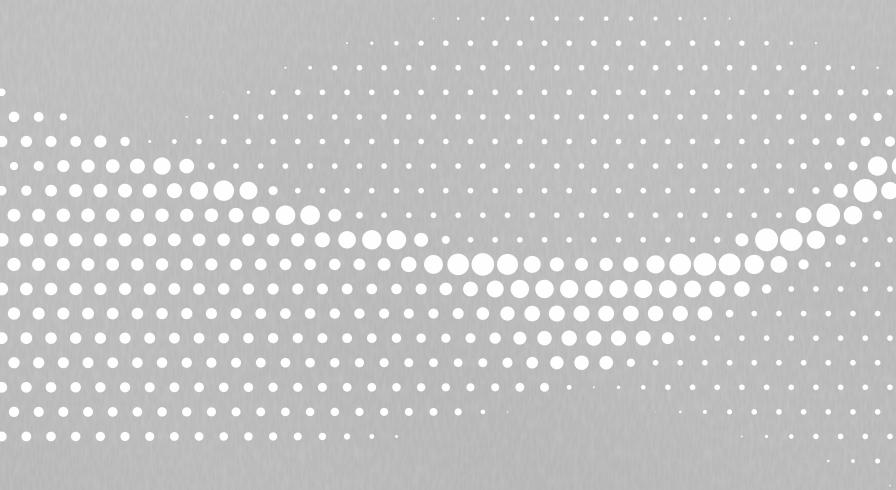
A WebGL 1 fragment shader for this pattern:

```glsl
precision highp float;
// Halftone wave of white dots on a brushed grey sheet.

uniform vec2 u_resolution;

#define SHEET vec2(768.0, 422.0)
#define PITCH vec2(21.15, 21.17)
#define FIRST_DOT vec2(12.0, 16.0)
#define GREY 0.743
#define DOT_WHITE 0.995
#define FINE_DOT 2.4
#define GRAIN_CELL vec2(3.5, 13.0)
#define GRAIN_DEPTH 0.045

vec2 hash2(vec2 p) {
  vec2 q = vec2(dot(p, vec2(127.1, 311.7)), dot(p, vec2(269.5, 183.3)));
  return fract(sin(q) * 43758.55);
}

// Distance to the nearest scattered point, one point per cell.
float cellular(vec2 p) {
  vec2 cell = floor(p);
  float nearest = 2.0;
  for (int j = -1; j <= 1; j++) {
    for (int i = -1; i <= 1; i++) {
      vec2 c = cell + vec2(float(i), float(j));
      nearest = min(nearest, length(c + hash2(c) - p));
    }
  }
  return nearest;
}

float bell(float x) { return exp(-x * x); }

// Crest of the wave, measured downward from the top.
float crestLine(float x) {
  float d = x - 500.0;
  float spread = d < 0.0 ? 600.0 - 2.15 * d : 1120.0 - 1.55 * d;
  return 238.0 - d * d / max(spread, 100.0);
}

// Lower edge of the wave.
float hemLine(float x) {
  float d = max(x - 200.0, 0.0);
  return 388.0 - 0.00067 * d * d;
}

// Small dots around the wave, fading out along two curved limits.
float fineRadius(vec2 p, float depth) {
  float d = p.x - 500.0;
  float upper = 2.0 + 0.00085 * d * d;
  float lower = 334.0 + 0.33 * (p.x - 510.0);
  float fade = smoothstep(-15.0, 25.0, p.y - upper)
             * (1.0 - smoothstep(-25.0, 15.0, p.y - lower));
  float swell = smoothstep(660.0, 770.0, p.x) * smoothstep(60.0, 130.0, p.y)
              * (1.0 - smoothstep(-15.0, 0.0, depth));
  return FINE_DOT * fade + 2.0 * swell;
}

// Large dots in the wave: slow falloff, right lobe, bright crest, left hollow.
float waveRadius(vec2 p, float depth) {
  float body = 6.2 - 0.01 * (p.y - 180.0) - 0.003 * p.x;
  float lobe = 3.0 * smoothstep(340.0, 460.0, p.x - 0.9 * (p.y - 250.0));
  float crest = mix(-2.4, 3.2, smoothstep(30.0, 210.0, p.x))
              - 2.0 * bell((p.x - 500.0) / 80.0);
  float hollow = 3.2 * bell(length((p - vec2(0.0, 145.0)) / vec2(55.0, 32.0)));
  return body + lobe + crest * bell(depth / 16.0) - hollow;
}

float dotRadius(vec2 p) {
  float depth = p.y - crestLine(p.x);
  float inside = smoothstep(-20.0, -2.0, depth)
               * (1.0 - smoothstep(-12.0, 10.0, p.y - hemLine(p.x)));
  float radius = mix(fineRadius(p, depth), waveRadius(p, depth), inside);
  return clamp(radius, 0.0, 10.2);
}

// Brushed sheet, a little lighter toward the top.
float sheetTone(vec2 p) {
  float coarse = cellular(p / GRAIN_CELL);
  float fine = cellular(p / (GRAIN_CELL * 0.6) + 37.0);
  float grain = 0.6 * coarse + 0.4 * fine - 0.47;
  float light = 0.018 * (0.5 - p.y / SHEET.y);
  float sheen = 0.006 * sin(p.x * 0.012 + 1.5 * sin(p.y * 0.009));
  return GREY + light + sheen + GRAIN_DEPTH * grain;
}

void main() {
  vec2 uv = gl_FragCoord.xy / u_resolution;
  vec2 p = vec2(uv.x, 1.0 - uv.y) * SHEET;
  float pixel = SHEET.x / u_resolution.x;

  // Nearest dot on the staggered grid.
  float row = floor((p.y - FIRST_DOT.y) / PITCH.y + 0.5);
  float shift = FIRST_DOT.x - 0.5 * PITCH.x * mod(row, 2.0);
  float column = floor((p.x - shift) / PITCH.x + 0.5);
  vec2 center = vec2(shift + column * PITCH.x, FIRST_DOT.y + row * PITCH.y);

  float radius = dotRadius(center);
  float cover = clamp((radius - length(p - center)) / pixel + 0.5, 0.0, 1.0);
  cover *= smoothstep(0.2, 0.8, radius);

  gl_FragColor = vec4(vec3(mix(sheetTone(p), DOT_WHITE, cover)), 1.0);
}
```
